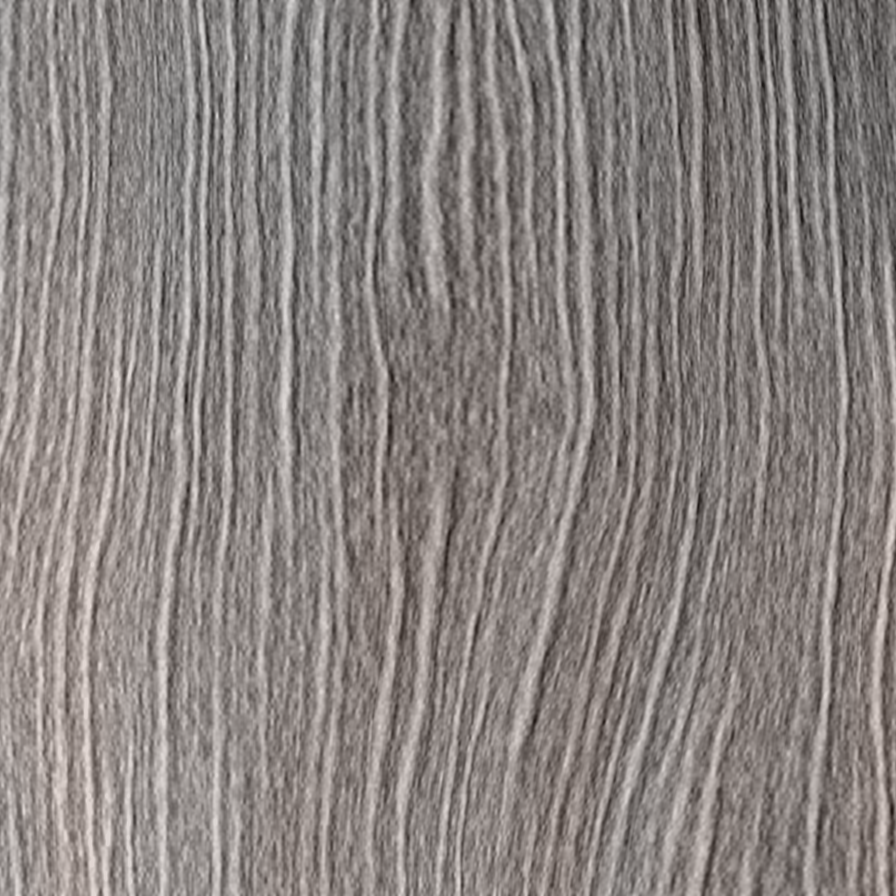
A WebGL 1 fragment shader for this texture:

```glsl
precision highp float;
uniform vec2 u_resolution;

#define RIDGES 36.0
#define FINE_RIDGES 74.0
#define RIDGE_LIGHT 0.25
#define RIDGE_SHADE 0.19
#define FINE_AMOUNT 0.32
#define GRAIN_RELIEF 0.30
#define GRAIN_TONE 0.20
#define BASE_TONE 0.452
#define BEND 0.12

float hash(vec2 p) {
  vec3 q = fract(p.xyx * vec3(0.1031, 0.1030, 0.0973));
  q += dot(q, q.yzx + 33.33);
  return fract((q.x + q.y) * q.z);
}

float noise(vec2 p) {
  vec2 cell = floor(p), f = fract(p);
  f = f * f * (3.0 - 2.0 * f);
  vec2 e = vec2(0.0, 1.0);
  return mix(mix(hash(cell), hash(cell + e.yx), f.x),
             mix(hash(cell + e), hash(cell + e.yy), f.x), f.y);
}

float bell(float d, float width) {
  d /= width;
  return exp(-d * d);
}

// Across-grain coordinate: leaning fibres at lower right and left
float acrossGrain(vec2 p) {
  float lean = BEND * bell(p.x - 0.7, 0.22) * (smoothstep(-0.1, 0.58, p.y) - 0.5);
  lean += 0.045 * bell(p.x - 0.06, 0.17) * smoothstep(0.2, 0.85, p.y);
  lean -= 0.04 * smoothstep(0.45, 1.0, p.x) * smoothstep(0.4, 1.1, p.y);
  float sway = noise(p * vec2(5.0, 3.5) + 20.0) - 0.5;
  float ripple = noise(p * vec2(14.0, 11.0) + 50.0) - 0.5;
  return p.x - lean + 0.02 * sway + 0.005 * ripple;
}

// Raised fibres: x is the lit crest, y the shadow beside it
vec2 ridges(float u, float y, float count, float seed) {
  float x = u * count;
  float home = floor(x);
  vec2 relief = vec2(0.0);
  for (int i = -1; i <= 1; i++) {
    float id = home + float(i);
    float key = id * 7.0 + seed;
    float wobble = noise(vec2(key, y * 9.0)) - 0.5;
    wobble += 0.35 * (noise(vec2(key + 3.0, y * 32.0)) - 0.5);
    float centre = id + 0.5 + 0.5 * (hash(vec2(key, 4.0)) - 0.5) + 0.28 * wobble;
    float width = mix(0.13, 0.24, hash(vec2(key, 9.0)));
    width *= 0.75 + 0.5 * noise(vec2(key + 1.0, y * 14.0));
    float strength = smoothstep(0.1, 0.6, noise(vec2(key + 2.0, y * 3.5)));
    strength *= mix(0.55, 1.0, hash(vec2(key, 15.0)));
    float d = x - centre;
    float shade = bell(d - width * 1.75, width * 0.8)
                + 0.45 * bell(d + width * 1.8, width * 0.7);
    relief = max(relief, strength * vec2(bell(d, width), shade));
  }
  return relief;
}

// Short fibre flecks mixed with finer pits
float grain(float u, float y) {
  return 0.6 * noise(vec2(u * 185.0, y * 62.0) + 200.0)
       + 0.4 * noise(vec2(u * 310.0, y * 170.0) + 400.0);
}

void main() {
  vec2 p = gl_FragCoord.xy / u_resolution;
  float u = acrossGrain(p) + 1.0;

  vec2 coarse = ridges(u, p.y, RIDGES, 11.0);
  vec2 fine = ridges(u, p.y, FINE_RIDGES, 301.0);
  float tone = BASE_TONE + RIDGE_LIGHT * coarse.x - RIDGE_SHADE * coarse.y;
  tone += FINE_AMOUNT * (1.0 - coarse.x)
        * (RIDGE_LIGHT * fine.x - RIDGE_SHADE * fine.y);

  // Embossed grain, calmer on the smooth crests
  float right = grain(u + 0.0018, p.y);
  float left = grain(u - 0.0018, p.y);
  float texture = GRAIN_RELIEF * (right - left)
                + GRAIN_TONE * (0.5 * (right + left) - 0.5);
  tone += texture * mix(1.0, 0.5, coarse.x);
  tone += 0.07 * (noise(p * 260.0 + 70.0) - 0.5);

  // Broad light from lower left and soft patches
  float light = 0.09 * bell(p.x, 0.3) + 0.06 * (1.0 - p.y)
              - 0.07 * smoothstep(0.6, 1.2, p.x) * smoothstep(0.55, 1.0, p.y);
  light += 0.05 * (noise(vec2(u * 9.0, p.y * 2.0)) - 0.5);
  tone = clamp((tone + light - 0.47) * 1.08 + 0.465, 0.1, 0.85);

  // Warm grey below, cooler above
  float warmth = mix(1.15, 0.45, smoothstep(0.3, 1.0, p.y));
  warmth += 0.8 * (noise(vec2(u * 12.0, p.y * 2.5) + 90.0) - 0.5);
  vec3 colour = vec3(tone) + warmth * vec3(0.024, -0.004, -0.016);
  gl_FragColor = vec4(colour, 1.0);
}
```
